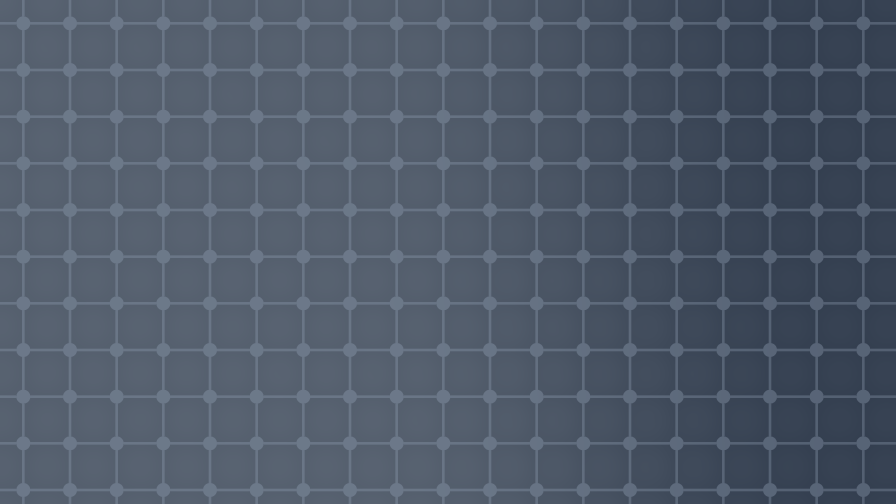
Give the GLSL for this pattern, as a Shadertoy shader.

```glsl
// Slate lattice of thin lines with round nodes over a slanted dark gradient.

// Antialiased coverage of a signed distance, given the pixel size.
float coverage(float dist, float pixel) {
    return clamp(0.5 - dist / pixel, 0.0, 1.0);
}

// Smooth slate backdrop, lighter on the left and darker on the right.
vec3 backdrop(vec2 uv) {
    float fade = smoothstep(0.42, 0.93, uv.x + 0.04 * (uv.y - 0.5));
    vec3 slate = mix(vec3(0.332, 0.373, 0.430), vec3(0.208, 0.252, 0.318), fade);
    return slate + 0.006 * sin(5.0 * uv.x + 2.0 * uv.y) * (1.0 - fade);
}

void mainImage(out vec4 fragColor, in vec2 fragCoord) {
    vec2 uv = fragCoord / iResolution.xy;
    float cellsDown = 10.8;
    float pixel = cellsDown / iResolution.y;

    // Square cells counted from the top left, with a node at each center
    vec2 grid = vec2(fragCoord.x, iResolution.y - fragCoord.y) * pixel;
    vec2 fromNode = fract(grid) - 0.5;
    vec2 fromPane = fract(grid + 0.5) - 0.5;

    // Faint glow in the middle of each pane
    vec3 color = backdrop(uv);
    color += 0.012 * (1.0 - smoothstep(0.1, 0.6, length(fromPane))) - 0.004;

    // Translucent lines and nodes
    float line = coverage(min(abs(fromNode.x), abs(fromNode.y)) - 0.028, pixel);
    float node = coverage(length(fromNode) - 0.15, pixel);
    float ink = max(0.33 * line, 0.37 * node);
    color = mix(color, vec3(0.58, 0.64, 0.72), ink);

    fragColor = vec4(color, 1.0);
}
```
